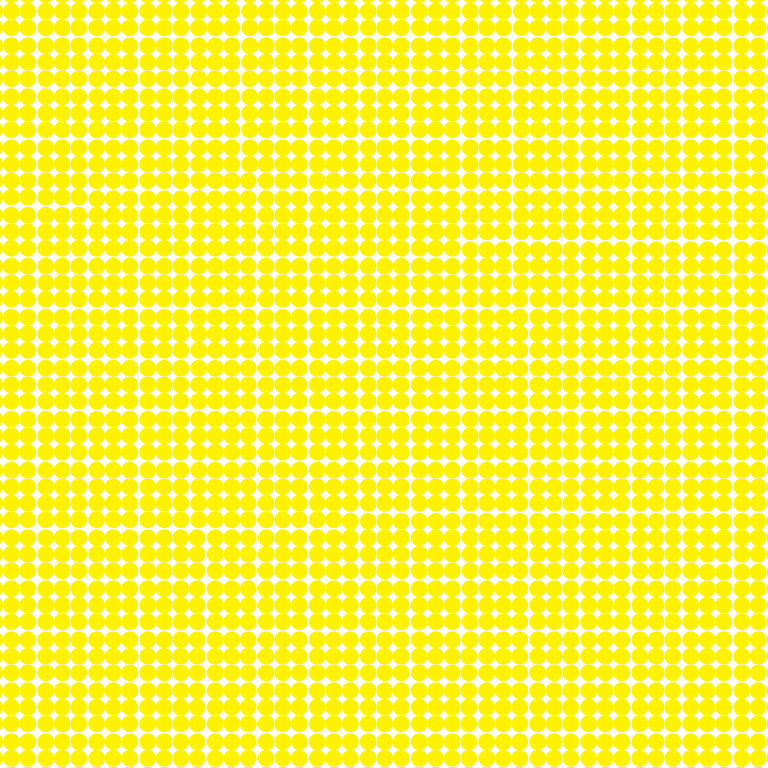
Write a Shadertoy shader that draws this pattern.

```glsl
// Yellow dots packed edge to edge on white, about 45 across and 45 down.
// A square lattice with a very slight turn is snapped to a fine grid, so thin
// white seams fall after about every third dot and jump sideways where it drifts.

const float STEPS  = 512.0;              // snapping steps per canvas side
const float PITCH  = 8.0 * sqrt(2.0);    // dot spacing, in steps
const float RADIUS = 5.6;                // dot radius, in steps
const float TURN   = 0.000243;           // lattice slope, in radians
const vec2  ORIGIN = vec2(7.635, 7.534); // first dot, in steps from the top left

const vec3 YELLOW = vec3(1.0, 0.949, 0.0);
const vec3 WHITE  = vec3(1.0);

// Lattice point for a column and row, turned slightly about the top left.
vec2 latticePoint(vec2 cell, float pitch, float turn) {
    vec2 point = ORIGIN + cell * pitch;
    return point + turn * vec2(-point.y, point.x);
}

// Moves a point to the middle of its grid step.
vec2 snapToStep(vec2 point) {
    return floor(point) + 0.5;
}

float circleDistance(vec2 p, vec2 center, float radius) {
    return length(p - center) - radius;
}

// Distance to the closest dot among the neighbouring cells.
float dotsDistance(vec2 p, float pitch, float radius, float turn) {
    vec2 nearest = round((p - ORIGIN) / pitch);
    float d = pitch;
    for (int row = -1; row <= 1; row++) {
        for (int column = -1; column <= 1; column++) {
            vec2 cell = nearest + vec2(column, row);
            vec2 center = snapToStep(latticePoint(cell, pitch, turn));
            d = min(d, circleDistance(p, center, radius));
        }
    }
    return d;
}

// Share of a pixel that lies inside the edge at signed distance d.
float coverage(float d, float pixelSize) {
    return clamp(0.5 - d / pixelSize, 0.0, 1.0);
}

void mainImage(out vec4 fragColor, in vec2 fragCoord) {
    // Canvas position in steps, with y running down from the top
    float pixelSize = STEPS / iResolution.y;
    vec2 p = vec2(fragCoord.x, iResolution.y - fragCoord.y) * pixelSize;

    float d = dotsDistance(p, PITCH, RADIUS, TURN);
    fragColor = vec4(mix(WHITE, YELLOW, coverage(d, pixelSize)), 1.0);
}
```
